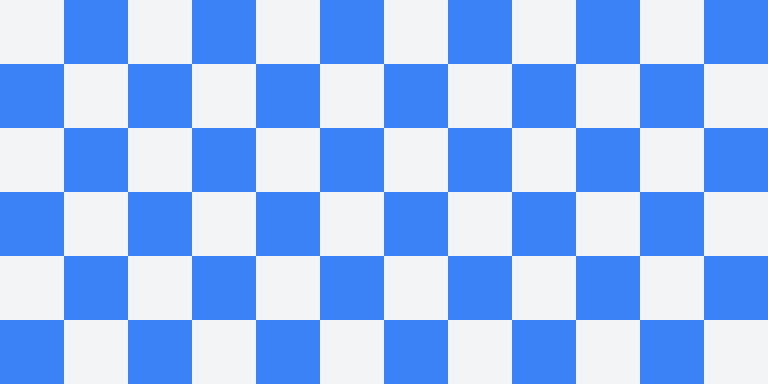
A WebGL 2 fragment shader for this pattern:

```glsl
#version 300 es
precision highp float;
// Flat two-colour checkerboard, 12 cells across and 6 down, blue at lower left.
// Each axis gives a smoothed square wave of +1 and -1; their product picks the
// colour, so every cell edge is softened over exactly one pixel.

uniform vec2 u_resolution;
out vec4 fragColor;

const vec2 CELLS = vec2(12.0, 6.0);             // cells across and down
const vec3 BLUE = vec3(0.231, 0.510, 0.965);
const vec3 PALE_GREY = vec3(0.953, 0.957, 0.965);
const float EDGE_PIXELS = 1.0;                  // width of the soft edge

// Square wave per axis: +1 in even cells, -1 in odd cells.
vec2 squareWave(vec2 p, vec2 edgeWidth) {
    vec2 signedDistance = 0.5 - abs(mod(p + 0.5, 2.0) - 1.0);
    return clamp(signedDistance / (0.5 * edgeWidth), -1.0, 1.0);
}

void main() {
    // Position and pixel size in units of one cell
    vec2 cellsPerPixel = CELLS / u_resolution;
    vec2 p = gl_FragCoord.xy * cellsPerPixel;

    // Equal signs give blue, opposite signs give grey
    vec2 wave = squareWave(p, EDGE_PIXELS * cellsPerPixel);
    float blueAmount = 0.5 + 0.5 * wave.x * wave.y;

    fragColor = vec4(mix(PALE_GREY, BLUE, blueAmount), 1.0);
}
```
